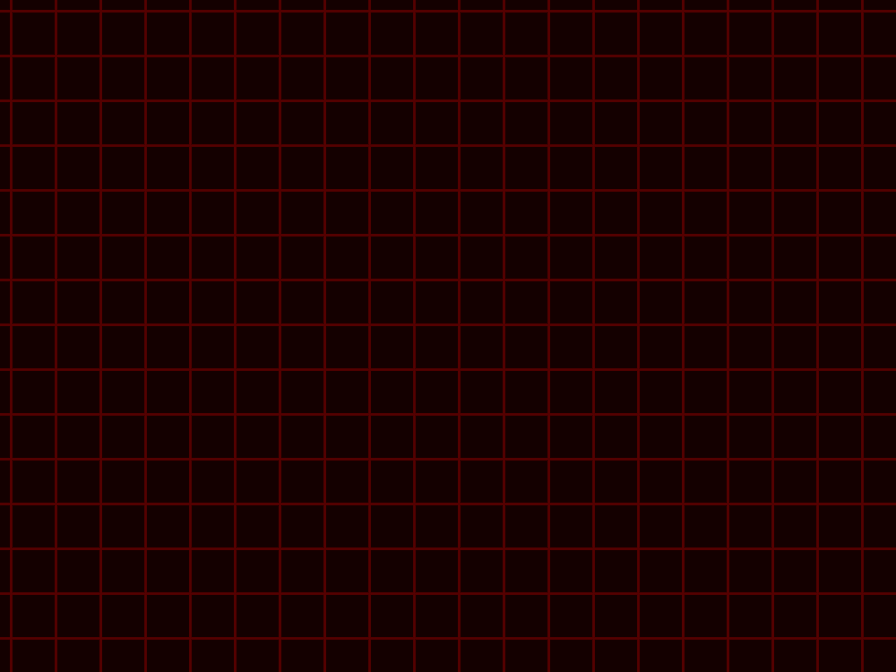
Reproduce this pattern procedurally as a Shadertoy shader.

```glsl
// Thin dark red square grid on a near-black red ground, tiling seamlessly.
#define REPEATS vec2(20.0, 15.0)       // cells across and down
#define LINE_OFFSET vec2(0.25, 0.75)   // line centre within each cell
#define LINE_WIDTH 0.058               // fraction of a cell
#define GROUND_COLOR vec3(0.08, 0.0, 0.0)
#define LINE_COLOR vec3(0.333, 0.0, 0.0)

// Fraction of a pixel footprint covered by the vertical and horizontal lines.
vec2 lineCoverage(vec2 cellPos, vec2 pixelSize) {
    vec2 dist = abs(fract(cellPos - LINE_OFFSET + 0.5) - 0.5);
    vec2 halfWidth = vec2(0.5 * LINE_WIDTH);
    vec2 nearEdge = max(dist - 0.5 * pixelSize, -halfWidth);
    vec2 farEdge = min(dist + 0.5 * pixelSize, halfWidth);
    return clamp((farEdge - nearEdge) / pixelSize, 0.0, 1.0);
}

void mainImage(out vec4 fragColor, in vec2 fragCoord) {
    // Whole repeats span the canvas, so opposite edges join.
    vec2 pixelSize = REPEATS / iResolution.xy;
    vec2 coverage = lineCoverage(fragCoord * pixelSize, pixelSize);

    // Crossings keep the colour of a single line.
    float grid = max(coverage.x, coverage.y);
    fragColor = vec4(mix(GROUND_COLOR, LINE_COLOR, grid), 1.0);
}
```
